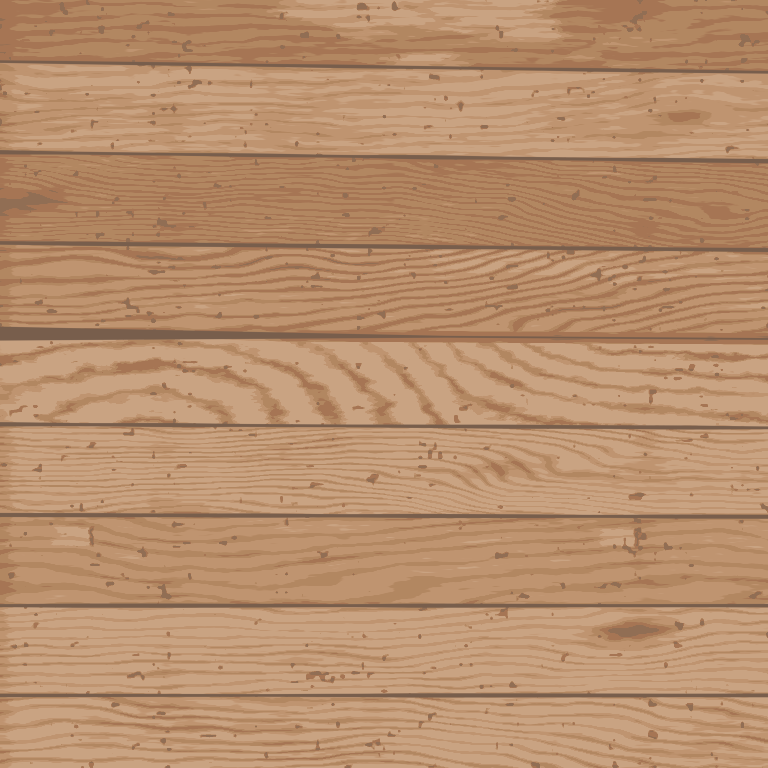
Write a WebGL 2 fragment shader that draws this texture.

```glsl
#version 300 es
precision highp float;

#define PITCH 0.1169
#define FIRST_SEAM 0.0872
#define TILT 0.014
#define SEAM_HALF 0.0023
#define WEDGE_HALF 0.0090
#define WEDGE_END 0.58
#define TONE_EDGE 0.022
#define FIBRE 0.26
#define MOTTLE 0.34
#define STAIN 0.13

uniform vec2 u_resolution;
out vec4 outColor;

const vec3 PALE = vec3(0.79, 0.64, 0.51);
const vec3 HONEY = vec3(0.75, 0.58, 0.44);
const vec3 TAN = vec3(0.70, 0.53, 0.38);
const vec3 RUST = vec3(0.65, 0.46, 0.33);
const vec3 SCAR = vec3(0.57, 0.43, 0.33);
const vec3 GAP = vec3(0.47, 0.37, 0.30);

// Per plank, top to bottom: ring count, base tone, ring contrast, bend
const vec4 PLANKS[9] = vec4[9](
    vec4(7.0, 0.63, 0.20, 0.2), vec4(8.0, 0.20, 0.24, 0.3),
    vec4(15.0, 0.60, 0.26, -0.55), vec4(9.0, 0.34, 0.55, 0.85),
    vec4(3.6, 0.08, 0.60, 0.0), vec4(13.0, 0.20, 0.34, -0.4),
    vec4(6.0, 0.37, 0.28, 0.3), vec4(9.0, 0.16, 0.33, 0.25),
    vec4(9.0, 0.19, 0.42, -0.4));

// Knots: x, plank, height within plank, darkness
const vec4 KNOTS[4] = vec4[4](
    vec4(0.90, 1.0, 0.50, 0.45), vec4(0.03, 2.0, 0.55, 0.7),
    vec4(0.65, 5.0, 0.45, 0.35), vec4(0.82, 7.0, 0.28, 1.25));

float hash(vec2 p) {
    return fract(sin(dot(p, vec2(127.1, 311.7))) * 43758.5453);
}

float noise(vec2 p) {
    vec2 i = floor(p), f = fract(p);
    f = f * f * (3.0 - 2.0 * f);
    return mix(mix(hash(i), hash(i + vec2(1, 0)), f.x),
               mix(hash(i + vec2(0, 1)), hash(i + vec2(1, 1)), f.x), f.y);
}

float fbm(vec2 p) {
    float sum = 0.0, gain = 0.5;
    for (int i = 0; i < 4; i++) {
        sum += gain * noise(p);
        p = p * 2.03 + 17.3;
        gain *= 0.5;
    }
    return sum / 0.9375;
}

float bell(float x, float centre, float width) {
    float t = (x - centre) / width;
    return exp(-t * t);
}

// Nested arches that flatten into long lines on the right
float archRings(float x, float v) {
    float reach = x < 0.2 ? (0.2 - x) * 2.6 : min(x - 0.2, 0.4) * 4.0;
    reach += max(x - 0.6, 0.0) * 0.8;
    return length(vec2(reach, 1.0 - v)) + (1.0 - v) * smoothstep(0.5, 0.8, x);
}

vec3 woodColor(float tone) {
    vec3 c = mix(PALE, HONEY, smoothstep(-TONE_EDGE, TONE_EDGE, tone - 0.27));
    c = mix(c, TAN, smoothstep(-TONE_EDGE, TONE_EDGE, tone - 0.48));
    c = mix(c, RUST, smoothstep(-TONE_EDGE, TONE_EDGE, tone - 0.70));
    return mix(c, SCAR, smoothstep(-TONE_EDGE, TONE_EDGE, tone - 1.08));
}

void main() {
    vec2 uv = gl_FragCoord.xy / u_resolution;
    float x = uv.x, pixel = 1.0 / u_resolution.y;

    // Planks tilt less towards the bottom
    float row = (1.0 - uv.y - FIRST_SEAM) / PITCH;
    row -= TILT * clamp(1.0 - row / 6.0, 0.0, 1.0) * (x - 0.5) / PITCH;
    float plank = clamp(floor(row) + 1.0, 0.0, 8.0), v = fract(row);
    vec4 wood = PLANKS[int(plank)];
    vec2 p = vec2(x, v + plank * 7.0);

    // Knots darken the wood and push the rings aside
    float knot = 0.0, push = 0.0;
    for (int i = 0; i < 4; i++) {
        vec4 k = KNOTS[i];
        float here = 1.0 - step(0.5, abs(plank - k.y));
        float dv = v - k.z + (x - k.x) * 1.2;
        push += here * bell(x, k.x, 0.11) * dv * exp(-dv * dv * 8.0);
        knot += here * k.w * bell(x, k.x, 0.045) * bell(dv, 0.0, 0.10);
    }

    // Growth rings with ragged edges
    float wobble = (fbm(p * vec2(3.5, 1.2)) - 0.5) * 0.5;
    float ragged = (fbm(p * vec2(45.0, 12.0)) - 0.5) * 0.09;
    float rings = v + wood.w * smoothstep(0.45, 0.97, x) - push * 0.8 + wobble;
    if (plank == 4.0) rings = archRings(x, v) + wobble * 0.4 + ragged;
    float line = 0.5 + 0.5 * sin(6.2832 * (rings * wood.x + ragged * 2.0));
    line = line * line * line * (0.55 + 0.9 * noise(p * vec2(5.0, 6.0)));

    // Fibres, mottling and stains shared by neighbouring planks
    float tone = wood.y + wood.z * line;
    tone += FIBRE * (fbm(vec2(x * 16.0, (v + rings) * 12.0 + plank * 31.0)) - 0.5);
    tone += MOTTLE * (fbm(p * vec2(5.0, 2.5) + 9.0) - 0.5);
    tone += 0.12 * (noise(p * vec2(65.0, 38.0)) - 0.5);
    float nails = bell(x, 0.22, 0.022) + bell(x, 0.84, 0.020);
    tone += STAIN * nails * noise(p * vec2(12.0, 4.0));
    tone += 0.2 * smoothstep(0.025, 0.0, x) + knot * (0.6 + 0.8 * noise(p * vec2(60.0, 22.0)));
    if (plank == 0.0) {
        float worn = smoothstep(0.38, 0.60, fbm(p * vec2(9.0, 5.0)));
        tone -= 0.48 * worn * smoothstep(0.33, 0.38, x) * smoothstep(0.95, 0.7, x);
    }

    // Chipped, pale patches with a dark end
    if (plank == 6.0) {
        float side = step(0.45, x);
        float end = mix(0.12, 0.83, side) + ragged * 0.12;
        float chip = smoothstep(0.12, 0.08, abs(v - 0.23 + ragged));
        tone -= 0.28 * chip * smoothstep(end - 0.06, end - 0.03, x) * step(x, end);
        tone += 0.9 * chip * smoothstep(0.004, 0.001, abs(x - end));
    }

    // Small dents gathered along the nail lines
    float dent = noise(p * vec2(150.0, 20.0)) * noise(p * vec2(60.0, 9.0) + 5.0);
    tone += 0.9 * smoothstep(0.58, 0.72, dent + 0.08 * nails);

    // Open seams; one widens to a wedge above a bare edge
    float seam = clamp(floor(row + 0.5), 0.0, 7.0);
    float gap = abs(row - seam) * PITCH;
    float halfWidth = SEAM_HALF * (0.75 + 0.5 * noise(vec2(x * 9.0, seam * 5.0)));
    if (seam == 3.0) {
        float bare = smoothstep(0.0085, 0.0065, gap) * smoothstep(0.25, 0.45, x);
        tone = mix(tone, 0.65 + 0.35 * noise(vec2(x * 40.0, row * 40.0)), bare);
        halfWidth = mix(WEDGE_HALF, 0.0012, clamp(x / WEDGE_END, 0.0, 1.0));
    }
    tone += 0.14 * smoothstep(0.007, 0.002, gap);
    vec3 color = woodColor(tone);
    color = mix(color, GAP, 1.0 - smoothstep(halfWidth - pixel * 0.7, halfWidth + pixel * 0.7, gap));
    outColor = vec4(color, 1.0);
}
```
